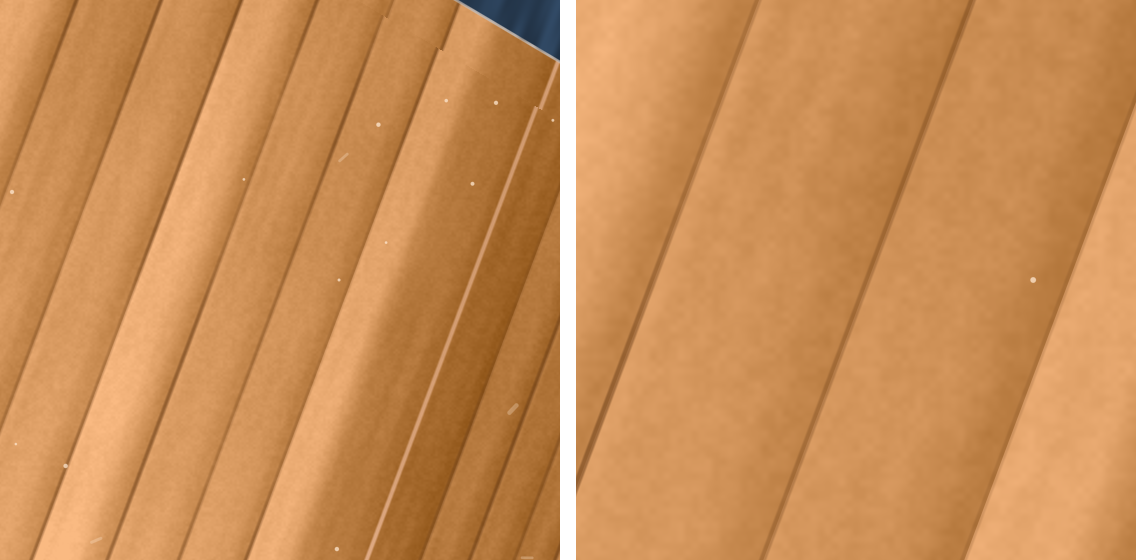
Left, the full canvas; right, a detail of the centre.
Reproduce this texture procedurally as a WebGL 1 fragment shader.

```glsl
precision highp float;
// Slanted, overlapping copper-brown slats narrowing to the right, with a dark blue corner.

uniform vec2 u_resolution;

const vec3 SHADE_COLOR = vec3(0.57, 0.34, 0.10);
const vec3 LIGHT_COLOR = vec3(0.95, 0.70, 0.48);
const vec3 SEAM_COLOR = vec3(0.38, 0.21, 0.07);
const vec3 GLINT_COLOR = vec3(0.96, 0.76, 0.64);
const vec3 SPECK_COLOR = vec3(1.0, 0.91, 0.82);
const vec3 CORNER_COLOR = vec3(0.16, 0.24, 0.33);
const vec3 TRIM_COLOR = vec3(0.80, 0.77, 0.75);

const float SLANT = 0.375;          // horizontal drift of the seams per unit height
const float FIRST_SEAM = 0.137;     // where seam 0 meets the top edge
const float SLAT_WIDTH = 0.1551;    // slat pitch at seam 0
const float NARROWING = 0.00394;    // quadratic shrink of the pitch
const float SEAM_WIDTH = 0.0012;
const float GLINT_SEAM = 7.0;       // seam that catches the light
const float SOFT_SEAM = 6.0;        // seam that fades into its neighbour
const float TRIM_START = 0.814;     // corner edge along the top
const float TRIM_SLOPE = 0.595;
const float LAP_DEPTH = 0.105;      // distance of the lapped ends from the corner
const float LAP_SHIFT = 0.008;
const float GRAIN = 0.07;
const int SPECK_COUNT = 16;

float hash(vec2 p) {
  return fract(sin(dot(p, vec2(127.1, 311.7))) * 43758.5453);
}

float noise(vec2 p) {
  vec2 i = floor(p);
  vec2 f = fract(p);
  f = f * f * (3.0 - 2.0 * f);
  return mix(mix(hash(i), hash(i + vec2(1.0, 0.0)), f.x),
             mix(hash(i + vec2(0.0, 1.0)), hash(i + vec2(1.0, 1.0)), f.x), f.y);
}

// Brightness of one slat at fraction f across it.
float slatTone(float id, float f, float y) {
  float darkSide = smoothstep(4.5, 7.0, id);
  float accent = 1.0 - step(0.5, abs(mod(id, 3.0) - 2.0));
  float tone = mix(0.70, 0.20, darkSide) + 0.06 * max(id - GLINT_SEAM, 0.0);
  tone += accent * mix(0.22, 0.10, darkSide);
  tone += 0.10 * (hash(vec2(id, 4.0)) - 0.5);
  tone += (0.5 - y) * mix(0.26, 0.05, darkSide);
  float shadow = mix(0.24, 0.48, accent) * mix(1.0, 0.5, darkSide);
  float lip = 0.06 * (1.0 - smoothstep(0.0, 0.18, f));
  return tone + lip - shadow * smoothstep(0.45, 1.0, f);
}

// Scattered pale flecks, some stretched into short scratches.
float specks(vec2 p, float aa) {
  float mask = 0.0;
  for (int i = 0; i < SPECK_COUNT; i++) {
    float k = float(i) + 1.0;
    vec2 d = p - vec2(hash(vec2(k, 1.7)), hash(vec2(k, 8.3)));
    float angle = 6.2832 * hash(vec2(k, 5.1));
    vec2 dir = vec2(cos(angle), sin(angle));
    float reach = 0.009 * step(0.75, hash(vec2(k, 2.9)));
    d -= dir * clamp(dot(d, dir), -reach, reach);
    float radius = mix(0.0008, 0.0026, hash(vec2(k, 6.4)));
    float fleck = 1.0 - smoothstep(radius, radius + aa, length(d));
    mask = max(mask, fleck * mix(0.75, 0.3, step(0.001, reach)));
  }
  return mask;
}

void main() {
  vec2 p = gl_FragCoord.xy / u_resolution;
  float aa = 1.5 / min(u_resolution.x, u_resolution.y);

  // Slat index from the slanted coordinate, with a small jog at the lapped ends
  float edge = (p.y - 1.0 + TRIM_SLOPE * (p.x - TRIM_START)) / length(vec2(1.0, TRIM_SLOPE));
  float across = p.x + SLANT * (1.0 - p.y);
  float lapped = step(-LAP_DEPTH * 0.86, edge);
  float u = across - LAP_SHIFT * lapped - FIRST_SEAM;
  float root = sqrt(max(SLAT_WIDTH * SLAT_WIDTH - 4.0 * NARROWING * u, 0.0001));
  float n = (SLAT_WIDTH - root) / (2.0 * NARROWING);
  float id = floor(n);
  float f = n - id;

  // Slat shading, blended over the seam on its left
  float isSoft = 1.0 - step(0.5, abs(id - SOFT_SEAM));
  float blend = smoothstep(0.0, mix(aa, 0.035, isSoft), f * root);
  float tone = mix(slatTone(id - 1.0, 1.0, p.y), slatTone(id, f, p.y), blend);

  // Streaks along the slats, stains and fine grain
  tone += 0.10 * (noise(vec2(across * 70.0, p.y * 3.0)) - 0.5);
  tone += 0.10 * (noise(vec2(across * 14.0, p.y * 7.0) + 31.0) - 0.5);
  tone += GRAIN * (noise(p * 240.0) + noise(p * 110.0 + 17.0) - 1.0);
  vec3 color = mix(SHADE_COLOR, LIGHT_COLOR, clamp(tone, -0.12, 1.08));

  // Uneven dark seams and the single bright one
  float seam = floor(n + 0.5);
  float seamDist = abs(n - seam) * root;
  float seamLine = 1.0 - smoothstep(SEAM_WIDTH, SEAM_WIDTH + 2.0 * aa, seamDist);
  float wear = noise(vec2(seam * 9.0, p.y * 5.0));
  float glint = 1.0 - step(0.5, abs(seam - GLINT_SEAM));
  float softSeam = 1.0 - step(0.5, abs(seam - SOFT_SEAM));
  float depth = mix(0.15, 0.55, wear) * (1.0 - softSeam);
  color = mix(color, mix(SEAM_COLOR, GLINT_COLOR, glint),
              seamLine * mix(depth, 0.5 + 0.3 * wear, glint));
  color = mix(color, SPECK_COLOR, specks(p, aa));

  // Blue corner with faint folds and a pale trim
  float fold = noise(vec2(across * 55.0, p.y * 9.0));
  vec3 corner = CORNER_COLOR * (0.75 + 0.5 * fold);
  color = mix(color, corner, smoothstep(-aa, aa, edge));
  float trim = 1.0 - smoothstep(0.001, 0.001 + aa, abs(edge));
  color = mix(color, TRIM_COLOR, trim * (0.5 + 0.4 * noise(p * 60.0)));

  gl_FragColor = vec4(color, 1.0);
}
```
